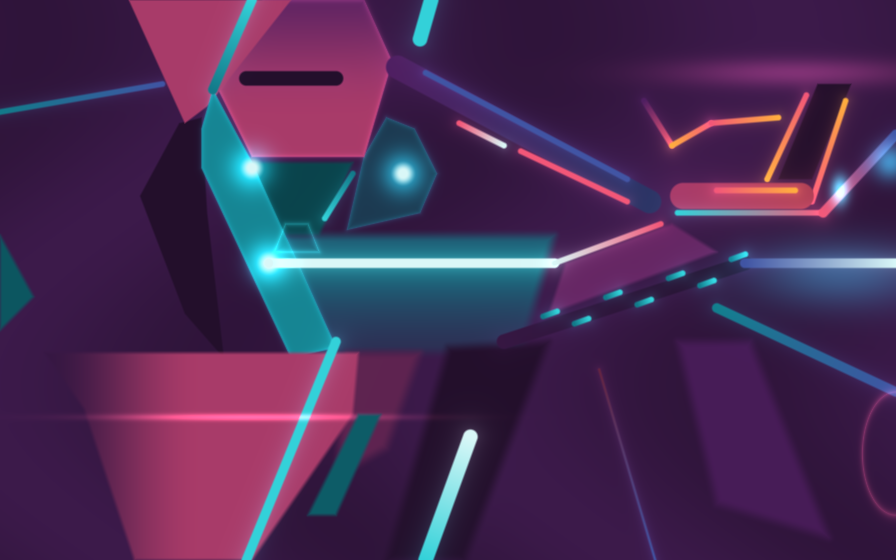
This background is drawn by a Shadertoy shader. Its source:

```glsl
const vec3 NIGHT = vec3(.21, .09, .26);
const vec3 NAVY = NIGHT * .65;
const vec3 VIOLET = vec3(.31, .12, .38);
const vec3 ROSE = vec3(.66, .23, .41);
const vec3 CORAL = vec3(.95, .34, .47);
const vec3 TEAL = vec3(.07, .48, .54);
const vec3 CYAN = vec3(.2, .82, .85);
const vec3 ICE = vec3(.85, .97, .97);
const vec3 BLUE = vec3(.25, .33, .64);
const vec3 AMBER = vec3(1, .68, .24);
const vec2 SPAN = vec2(160, 100); // canvas in design units
const float HAIR = .2, LINE = .5, THICK = .85, BAR = 1.3, HALO = .22, EDGE = .25;
vec2 p;   // current point
vec3 col; // colour painted so far

// Signed distance to a six-cornered polygon
float hexagon(vec4 ab, vec4 cd, vec4 ef) {
    vec2 v[6] = vec2[6](ab.xy, ab.zw, cd.xy, cd.zw, ef.xy, ef.zw);
    float d = 1e5, side = 1.;
    for (int i = 0; i < 6; i++) {
        vec2 a = v[i], b = v[(i + 5) % 6], e = b - a, w = p - a;
        vec2 q = w - e * clamp(dot(w, e) / max(dot(e, e), .001), 0., 1.);
        d = min(d, dot(q, q));
        bvec3 c = bvec3(p.y >= a.y, p.y < b.y, e.x * w.y > e.y * w.x);
        if (all(c) || all(not(c))) side = -side;
    }
    return side * sqrt(d);
}
float quad(vec4 ab, vec4 cd) { return hexagon(ab, cd, cd.zwzw); }

void fill(float d, vec3 tint, float soft) { col = mix(col, tint, 1. - smoothstep(-soft, soft, d)); }
void rim(float d, vec3 tint) { col += tint * .3 * exp(-abs(d) * 3.); }
void panel(float d, vec3 tint, vec3 outline) { fill(d, tint, EDGE); rim(d, outline); }
void glow(vec2 c, vec2 r, vec3 tint) { vec2 q = (p - c) / r; col += tint * exp(-dot(q, q)); }
void orb(vec2 c) { glow(c, vec2(3.5), TEAL); fill(length(p - c) - 1.5, ICE, .9); }

// Stroke running from tint a to tint b, with a halo
void beam(vec4 s, float w, vec3 a, vec3 b) {
    vec2 e = s.zw - s.xy, q = p - s.xy;
    float t = clamp(dot(q, e) / dot(e, e), 0., 1.), d = length(q - e * t);
    vec3 tint = mix(a, b, t);
    col += tint * HALO * exp(-d / (w + LINE));
    fill(d - w, tint, EDGE);
}

void leftPanels() {
    fill(hexagon(vec4(32, 78, 36, 79), vec4(37, 62, 40, 36), vec4(33, 44, 25, 65)), NAVY, EDGE);
    beam(vec4(0, 80, 29, 85), LINE, TEAL, BLUE);
    fill(quad(vec4(0, 58, 6, 47), vec4(0, 41, 0, 41)), TEAL * .7, LINE);
    // Teal field, brightest along the beam
    float fade = exp(-abs(p.y - 53.) / 11.);
    fill(quad(vec4(45, 71, 63, 71), vec4(57, 58, 49, 58)), TEAL * .55, LINE);
    fill(quad(vec4(48, 58, 99, 58), vec4(93, 37, 58, 37)), mix(NIGHT, TEAL, fade), BAR);
    panel(hexagon(vec4(69, 79, 74, 77), vec4(78, 69, 75, 62), vec4(62, 59, 65, 72)),
        mix(NAVY, TEAL, .4), TEAL);
    // Slotted plate, wedge and ribbon
    panel(hexagon(vec4(47, 100, 65, 100), vec4(70, 89, 65, 72), vec4(45, 72, 39, 84)),
        mix(ROSE, VIOLET, smoothstep(78., 108., p.y)), ROSE);
    beam(vec4(44, 86, 60, 86), BAR, NAVY, NAVY);
    fill(quad(vec4(23, 100, 52, 100), vec4(37, 81, 33, 78)), ROSE, EDGE);
    panel(hexagon(vec4(38, 84, 45, 71), vec4(60, 38, 52, 36), vec4(36, 70, 36, 77)),
        mix(TEAL, CYAN, .12), TEAL);
    beam(vec4(45, 100, 38, 84), THICK, CYAN, TEAL);
    beam(vec4(63, 69, 58, 61), LINE, TEAL, CYAN);
    rim(quad(vec4(49, 55, 51, 60), vec4(55, 60, 57, 55)), CYAN);
}

void lowerPanels() {
    fill(quad(vec4(80, 38, 98, 39), vec4(83, 0, 69, 0)), NAVY, BAR);
    fill(quad(vec4(62, 37, 75, 37), vec4(69, 20, 60, 15)), mix(NIGHT, ROSE, .35), BAR);
    fill(hexagon(vec4(8, 37, 64, 37), vec4(63, 26, 45, 0), vec4(24, 0, 15, 27)),
        mix(NIGHT, ROSE, smoothstep(8., 36., p.x)), LINE);
    beam(vec4(60, 39, 44, 0), THICK, CYAN, CYAN);
    glow(vec2(45, 25.5), vec2(22, .6), CORAL * .6);
    fill(quad(vec4(64, 26, 68, 26), vec4(60, 8, 55, 8)), TEAL * .75, LINE);
    beam(vec4(84, 22, 76, 0), BAR, ICE, CYAN);
}

void rightMachine() {
    // Rail from the top centre
    beam(vec4(71, 88, 116, 64), BAR * 1.6, VIOLET, BLUE * .6);
    beam(vec4(76, 87, 112, 68), LINE, BLUE, BLUE);
    beam(vec4(82, 78, 90, 74), LINE, CORAL, ICE);
    beam(vec4(93, 73, 112, 64), LINE, CORAL, CORAL);
    beam(vec4(77, 100, 75, 93), BAR, CYAN, CYAN);
    // Lit circuit
    glow(vec2(142, 87), vec2(22, 2.5), ROSE * .4);
    beam(vec4(115, 82, 120, 74), LINE, VIOLET, CORAL);
    beam(vec4(120, 74, 127, 78), LINE, AMBER, CORAL);
    beam(vec4(127, 78, 139, 79), LINE, CORAL, AMBER);
    fill(quad(vec4(146, 85, 152, 85), vec4(145, 68, 139, 68)), NAVY, EDGE);
    beam(vec4(144, 83, 137, 68), LINE, CORAL, AMBER);
    beam(vec4(151, 82, 145, 64), LINE, AMBER, CORAL);
    beam(vec4(122, 65, 143, 65), BAR * 1.8, ROSE, CORAL * .7);
    beam(vec4(128, 66, 142, 66), LINE, CORAL, AMBER);
    beam(vec4(121, 62, 147, 62), LINE, CYAN, CORAL);
    beam(vec4(147, 62, 160, 76), THICK, CORAL, BLUE);
    glow(vec2(150, 66), vec2(1.5, 2.5), CYAN);
    glow(vec2(159, 71), vec2(3), TEAL);
    // Arm with dashes, then struts and housing
    fill(quad(vec4(101, 53, 120, 60), vec4(128, 55, 98, 44)), mix(VIOLET, ROSE, .25), LINE);
    beam(vec4(90, 39, 133, 53), BAR, NIGHT, NAVY);
    for (float k = 0.; k < 7.; k++) {
        vec2 a = vec2(97, 43.5) + k * vec2(5.6, 1.7) - vec2(0, 3. * mod(k, 2.));
        beam(vec4(a, a + vec2(2.5, .9)), LINE, TEAL, CYAN);
    }
    fill(quad(vec4(121, 39, 134, 39), vec4(148, 4, 128, 10)), VIOLET * .9, BAR);
    beam(vec4(107, 34, 117, 0), HAIR, ROSE * .6, BLUE);
    beam(vec4(128, 45, 160, 30), THICK, TEAL, BLUE);
    rim(6. * length((p - vec2(160, 19)) / vec2(6, 11)) - 6., CORAL);
}

void mainImage(out vec4 fragColor, in vec2 fragCoord) {
    p = fragCoord / iResolution.xy * SPAN;
    col = NIGHT * (1. + .12 * sin(p.x * .07 + 2. * sin(p.y * .05)));
    leftPanels(); lowerPanels(); rightMachine();
    // Horizontal light beam and its nodes
    glow(vec2(150, 51), vec2(16, 6), TEAL * .55);
    beam(vec4(48, 53, 99, 53), THICK, ICE, ICE);
    beam(vec4(99, 53, 118, 60), LINE, ICE, CORAL);
    beam(vec4(133, 53, 160, 53), THICK, BLUE, ICE);
    orb(vec2(45, 70)); orb(vec2(72, 69)); orb(vec2(48, 53));
    fragColor = vec4(clamp(col, 0., 1.), 1);
}
```
